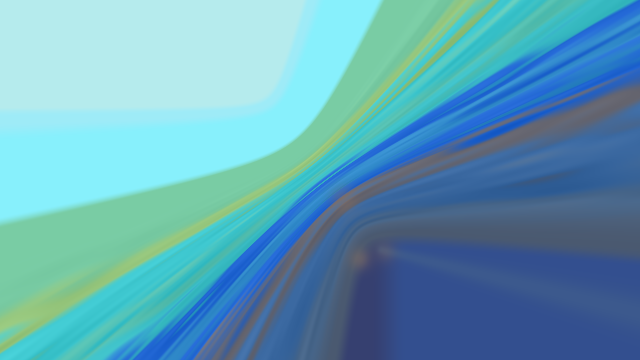
Write a Shadertoy shader that draws this background.

```glsl
#define PINCH vec2(0.897, 0.502)
#define AXIS vec2(0.829, 0.559)
#define STREAK_WARP 0.34
#define STREAK_LIGHT 0.07
#define RAY_START vec2(1.06, 0.306)
#define RAY_END vec2(1.78, 0.13)

const int CURVES = 6;

// Each curve: offset, left slope, right slope, roundness
const vec4 curves[CURVES] = vec4[CURVES](
    vec4(-0.231, 0.67, 0.85, 0.058),
    vec4(-0.066, 0.40, 0.58, 0.14),
    vec4(-0.039, 0.10, 0.23, 0.14),
    vec4(-0.009, 0.16, 0.07, 0.14),
    vec4( 0.035, 0.38, 0.25, 0.14),
    vec4( 0.162, 1.10, 0.82, 0.06));

const vec3 PALE   = vec3(0.71, 0.92, 0.93);
const vec3 ICE    = vec3(0.62, 0.92, 0.97);
const vec3 CYAN   = vec3(0.53, 0.94, 0.99);
const vec3 GREEN  = vec3(0.475, 0.80, 0.645);
const vec3 OLIVE  = vec3(0.59, 0.78, 0.49);
const vec3 TEAL   = vec3(0.24, 0.78, 0.81);
const vec3 SEA    = vec3(0.34, 0.76, 0.70);
const vec3 BLUE   = vec3(0.13, 0.40, 0.83);
const vec3 AZURE  = vec3(0.19, 0.54, 0.79);
const vec3 BROWN  = vec3(0.40, 0.40, 0.44);
const vec3 STEEL  = vec3(0.23, 0.41, 0.63);
const vec3 SLATE  = vec3(0.28, 0.40, 0.54);
const vec3 SMOKE  = vec3(0.29, 0.35, 0.44);
const vec3 NAVY   = vec3(0.21, 0.25, 0.44);
const vec3 INDIGO = vec3(0.20, 0.31, 0.56);
const vec3 EMBER  = vec3(0.52, 0.43, 0.38);

float hash(vec2 p) {
    vec3 q = fract(p.xyx * 0.1031);
    q += dot(q, q.yzx + 33.33);
    return fract((q.x + q.y) * q.z);
}

float noise(vec2 p) {
    vec2 i = floor(p), f = fract(p);
    f = f * f * (3.0 - 2.0 * f);
    return mix(mix(hash(i), hash(i + vec2(1, 0)), f.x),
               mix(hash(i + vec2(0, 1)), hash(i + vec2(1, 1)), f.x), f.y);
}

// Signed height of a curve across the axis
float curveHeight(int i, float u) {
    vec4 c = curves[i];
    float r = sqrt(u * u + c.w * c.w);
    float height = 0.5 * (c.y * (r - u) + c.z * (r + u));
    return c.x + (i < 3 ? -height : height);
}

// Continuous band number: whole values fall on the curves
float bandAt(float u, float v) {
    float low = curveHeight(0, u);
    float band = min((v - low) / 0.2, 0.0);
    for (int i = 1; i < CURVES; i++) {
        float high = curveHeight(i, u);
        band += clamp((v - low) / (high - low), 0.0, 1.0);
        low = high;
    }
    return band + max((v - low) / 0.3, 0.0);
}

vec3 bandColour(float s, vec3 deep) {
    vec3 c = mix(PALE, ICE, smoothstep(-0.06, 0.06, s));
    c = mix(c, CYAN, smoothstep(0.12, 0.30, s));
    c = mix(c, GREEN, smoothstep(0.94, 1.04, s));
    c = mix(c, OLIVE, smoothstep(1.70, 1.95, s));
    c = mix(c, TEAL, smoothstep(2.02, 2.22, s));
    c = mix(c, SEA, smoothstep(2.40, 2.60, s));
    c = mix(c, TEAL * 0.95, smoothstep(2.65, 2.85, s));
    c = mix(c, BLUE, smoothstep(2.90, 3.08, s));
    c = mix(c, AZURE, smoothstep(3.20, 3.40, s));
    c = mix(c, BLUE, smoothstep(3.50, 3.70, s));
    c = mix(c, BROWN, smoothstep(3.80, 4.02, s));
    c = mix(c, STEEL, smoothstep(4.06, 4.25, s));
    c = mix(c, SLATE, smoothstep(4.30, 4.55, s));
    c = mix(c, SMOKE, smoothstep(4.65, 4.90, s));
    return mix(c, deep, smoothstep(4.94, 5.14, s));
}

float spot(vec2 p, vec2 centre, float size) {
    vec2 d = (p - centre) / size;
    return exp(-dot(d, d));
}

void mainImage(out vec4 fragColor, in vec2 fragCoord) {
    vec2 p = fragCoord / iResolution.y;
    vec2 d = p - PINCH;
    float u = dot(d, AXIS);
    float v = dot(d, vec2(AXIS.y, -AXIS.x));
    float s = bandAt(u, v);

    // Brushed streaks that follow the flow
    float coarse = noise(vec2(s * 8.0 + 3.0, u * 2.0 + 9.0)) - 0.5;
    float fine = noise(vec2(s * 19.0 + u * 4.0 + 40.0, u * 4.0 + 20.0)) - 0.5;
    float streaky = smoothstep(1.4, 2.1, s) * (1.0 - smoothstep(4.4, 5.0, s));
    float warped = s + STREAK_WARP * streaky * (coarse + 0.7 * fine);

    vec3 deep = mix(NAVY, INDIGO, smoothstep(1.03, 1.13, p.x));
    vec3 colour = bandColour(warped, deep);
    colour += STREAK_LIGHT * streaky * (coarse + fine);

    // Faint ray over the deep corner
    vec2 ray = RAY_END - RAY_START;
    float along = dot(p - RAY_START, ray) / dot(ray, ray);
    float across = length(p - RAY_START - ray * max(along, 0.0));
    float width = 0.012 + 0.04 * max(along, 0.0);
    colour = mix(colour, SLATE, 0.45 * exp(-across * across / (width * width)));

    // Warm glints near the pinch
    float glint = spot(p, vec2(1.0, 0.28), 0.03) + spot(p, vec2(0.955, 0.445), 0.035);
    glint += 0.6 * spot(p, vec2(1.07, 0.30), 0.03);
    colour = mix(colour, EMBER, 0.5 * min(glint, 1.0));

    fragColor = vec4(clamp(colour, 0.0, 1.0), 1.0);
}
```
